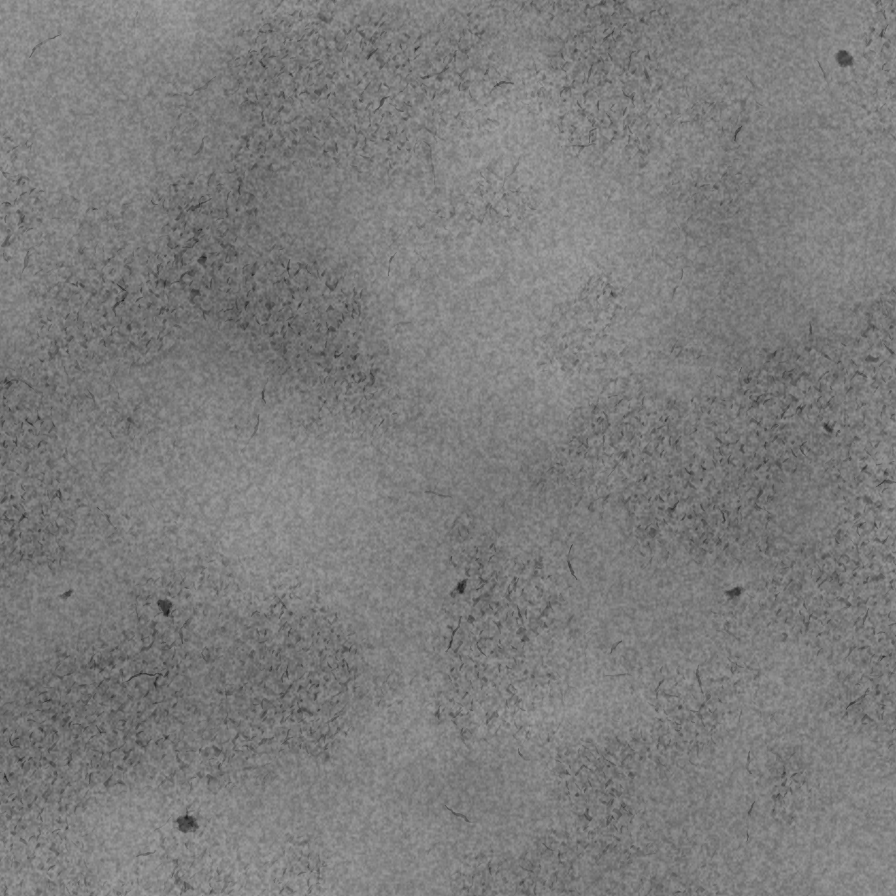
This texture is drawn by a WebGL 2 fragment shader. Its source:

```glsl
#version 300 es
precision highp float;

#define BASE_GRAY 0.495
#define CLOUD_SCALE 4.2
#define CLOUD_CONTRAST 0.19
#define PATCH_DEPTH 0.022
#define GRAIN_SCALE 250.0
#define GRAIN_CONTRAST 0.105
#define DUST_CONTRAST 0.095
#define SPECK_DEPTH 0.13
#define FLECK_DEPTH 0.13
#define STROKE_DEPTH 0.16
#define SCRATCH_DEPTH 0.19
#define PIT_DEPTH 0.24

uniform vec2 u_resolution;
out vec4 fragColor;

const float TAU = 6.2831853;

// Integer hash giving three random values per cell
vec3 hash3(vec2 cell, float seed) {
    uvec3 v = uvec3(ivec3(vec3(cell, seed)) + 4096);
    v = v * 1664525u + 1013904223u;
    v.x += v.y * v.z; v.y += v.z * v.x; v.z += v.x * v.y;
    v ^= v >> 16u;
    v.x += v.y * v.z; v.y += v.z * v.x; v.z += v.x * v.y;
    return vec3(v >> 8u) / 16777216.0;
}

float noise(vec2 p, float seed) {
    vec2 i = floor(p), f = fract(p);
    f = f * f * (3.0 - 2.0 * f);
    float bottom = mix(hash3(i, seed).x, hash3(i + vec2(1, 0), seed).x, f.x);
    float top = mix(hash3(i + vec2(0, 1), seed).x, hash3(i + vec2(1, 1), seed).x, f.x);
    return mix(bottom, top, f.y);
}

float fbm(vec2 p, float seed) {
    float sum = 0.0, amp = 0.5;
    for (int k = 0; k < 5; k++) {
        sum += amp * noise(p, seed + float(k));
        p = mat2(1.6, 1.2, -1.2, 1.6) * p + 3.7;
        amp *= 0.5;
    }
    return sum / 0.97;
}

// Bent, tapered strokes scattered one per grid cell
float strokes(vec2 uv, float cells, float halfLength, float width, float density, float seed) {
    vec2 p = uv * cells, home = floor(p);
    float soft = 0.7 * cells / u_resolution.y;
    float ink = 0.0;
    for (int y = -1; y <= 1; y++) {
        for (int x = -1; x <= 1; x++) {
            vec2 cell = home + vec2(x, y);
            vec3 place = hash3(cell, seed), form = hash3(cell, seed + 1.0);
            if (place.z > density) continue;
            float lean = noise(cell / cells * 5.0, seed + 50.0) - 0.5;
            float angle = TAU * (0.22 + 0.3 * lean) + (form.x - 0.5) * 1.8;
            vec2 axis = vec2(cos(angle), sin(angle));
            vec2 d = p - cell - 0.2 - 0.6 * place.xy;
            vec2 q = vec2(dot(d, axis), dot(d, vec2(-axis.y, axis.x)));
            float reach = halfLength * mix(0.3, 1.0, form.y);
            float along = clamp(q.x / reach, -1.0, 1.0);
            q.y += (form.z - 0.5) * 0.6 * reach * along * along;
            float dist = length(vec2(q.x - along * reach, q.y));
            float thick = width * (1.0 - 0.7 * abs(along));
            float line = 1.0 - smoothstep(max(thick - soft, 0.0), thick + soft, dist);
            ink = max(ink, line * mix(0.4, 1.0, form.z));
        }
    }
    return ink;
}

// Rare ragged pits with a dark core
float pits(vec2 uv, float cells, float density, float seed) {
    vec2 p = uv * cells, cell = floor(p);
    vec3 place = hash3(cell, seed), form = hash3(cell, seed + 1.0);
    if (place.z > density) return 0.0;
    vec2 d = p - cell - 0.25 - 0.5 * place.xy;
    float angle = form.x * TAU;
    d = mat2(cos(angle), sin(angle), -sin(angle), cos(angle)) * d;
    d.y *= 1.8;
    float ragged = length(d) + 0.24 * (fbm(uv * 70.0, seed + 9.0) - 0.5);
    float radius = mix(0.035, 0.085, form.y);
    return 1.0 - smoothstep(radius * 0.3, radius * 1.3, ragged);
}

void main() {
    vec2 uv = gl_FragCoord.xy / u_resolution.y;

    // Broad stains, slightly wider than tall, with smaller rough patches
    float cloud = fbm(uv * vec2(0.85, 1.15) * CLOUD_SCALE, 11.0);
    float rough = smoothstep(0.38, 0.66, fbm(uv * 9.0, 23.0) + 0.4 * (0.5 - cloud));
    float gray = BASE_GRAY + CLOUD_CONTRAST * (cloud - 0.5) - PATCH_DEPTH * (rough - 0.5);

    // Fine mineral grain on a turned lattice, with dark specks in rough patches
    vec2 turned = mat2(0.8, 0.6, -0.6, 0.8) * uv;
    float grain = noise(turned * GRAIN_SCALE, 31.0) - 0.5;
    float dust = noise(uv * GRAIN_SCALE * vec2(1.9, 1.6), 37.0) - 0.5;
    float speck = smoothstep(0.7, 0.95, noise(turned * vec2(210.0, 170.0), 43.0));
    gray += (GRAIN_CONTRAST * grain + DUST_CONTRAST * dust) * mix(0.85, 1.1, rough);
    gray -= SPECK_DEPTH * speck * mix(0.15, 0.9, rough);

    // Worn marks from small flecks to crooked scratches
    vec2 wobble = vec2(fbm(uv * 45.0, 67.0), fbm(uv * 45.0, 73.0)) - 0.5;
    vec2 crooked = uv + 0.016 * wobble;
    float fleck = strokes(uv, 100.0, 0.50, 0.13, 0.40, 41.0);
    float stroke = strokes(crooked, 42.0, 0.42, 0.07, 0.30, 47.0);
    float scratch = strokes(crooked, 15.0, 0.34, 0.027, 0.20, 53.0);
    float broken = smoothstep(0.25, 0.6, noise(uv * 95.0, 59.0));
    gray -= FLECK_DEPTH * fleck * mix(0.2, 1.0, rough);
    gray -= STROKE_DEPTH * stroke * broken * mix(0.25, 1.0, rough);
    gray -= SCRATCH_DEPTH * scratch * mix(0.3, 1.0, broken);
    gray -= PIT_DEPTH * pits(uv, 7.0, 0.13, 61.0);

    fragColor = vec4(vec3(clamp(gray, 0.0, 1.0)), 1.0);
}
```
